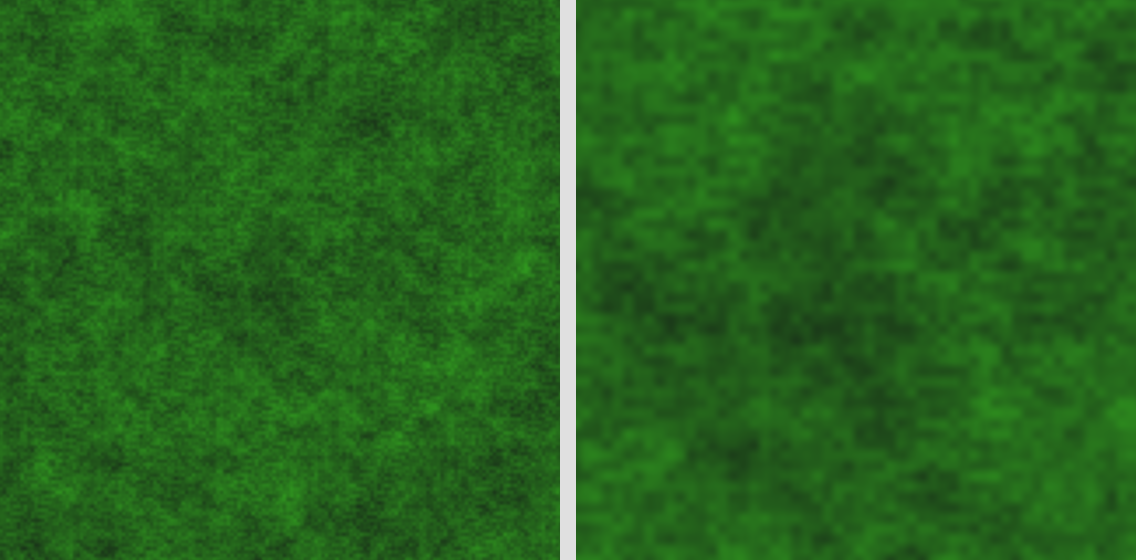
Left: the whole. Right: its middle third, enlarged.
Write a WebGL 1 fragment shader that draws this texture.

```glsl
precision highp float;

uniform vec2 u_resolution;

float hash(vec2 p) {
  return fract(sin(dot(p, vec2(127.1, 311.7))) * 43758.5453);
}

float valueNoise(vec2 p) {
  vec2 cell = floor(p);
  vec2 f = fract(p);
  vec2 blend = f * f * (3.0 - 2.0 * f);
  float bottom = mix(hash(cell), hash(cell + vec2(1.0, 0.0)), blend.x);
  float top = mix(hash(cell + vec2(0.0, 1.0)), hash(cell + vec2(1.0, 1.0)), blend.x);
  return mix(bottom, top, blend.y);
}

// Five octaves, the finer ones slightly stronger, shifted so lattices do not line up
float grassNoise(vec2 p) {
  float sum = 0.0;
  float total = 0.0;
  float weight = 1.0;
  for (int i = 0; i < 5; i++) {
    sum += weight * valueNoise(p);
    total += weight;
    weight *= 1.1;
    p = 2.0 * p + vec2(17.3, 9.1);
  }
  return sum / total;
}

void main() {
  vec2 uv = gl_FragCoord.xy / min(u_resolution.x, u_resolution.y);
  float shade = grassNoise(uv * 10.0 + 3.7);

  // Deep shadow to bright blade, with the usual tones near the middle
  vec3 darkGreen = vec3(0.083, 0.130, 0.091);
  vec3 brightGreen = vec3(0.199, 0.654, 0.123);
  gl_FragColor = vec4(mix(darkGreen, brightGreen, shade), 1.0);
}
```
